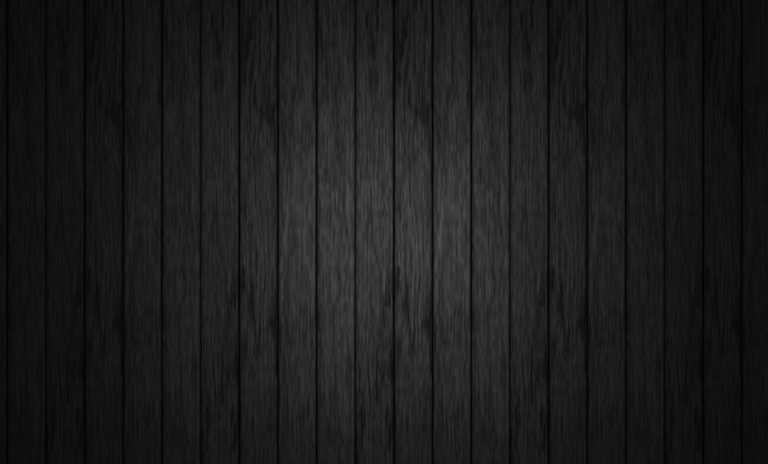
A Shadertoy shader for this texture:

```glsl
const float ASPECT = 1.655;
const float PLANK_WIDTH = 0.0833;
const float FIRST_EDGE = 0.0160;
const float PLANK_CYCLE = 4.0;
const float GROOVE_WIDTH = 0.0026;
const float SHADOW_WIDTH = 0.006;
const vec4 GROOVE_DEPTH = vec4(0.78, 0.58, 0.80, 0.76);
const vec4 PLANK_TONE = vec4(1.04, 0.98, 0.95, 1.04);
const vec4 FIGURE_AMOUNT = vec4(0.08, 0.10, 0.18, 0.10);
const vec4 FLECK_AMOUNT = vec4(0.14, 0.38, 0.34, 0.14);
const float FIBRE_AMOUNT = 0.34;
const float PORE_AMOUNT = 0.36;
const float BAND_AMOUNT = 0.24;
const vec2 GLOW_CENTER = vec2(0.508, 0.495);
const float GLOW_RADIUS = 0.50;
const float GLOW_LEVEL = 0.203;
const float AMBIENT_LEVEL = 0.037;

float hash(vec2 p) {
    vec3 q = fract(vec3(p.xyx) * 0.1031);
    q += dot(q, q.yzx + 33.33);
    return fract((q.x + q.y) * q.z);
}

float valueNoise(vec2 p) {
    vec2 cell = floor(p);
    vec2 f = fract(p);
    f = f * f * (3.0 - 2.0 * f);
    float low = mix(hash(cell), hash(cell + vec2(1, 0)), f.x);
    float high = mix(hash(cell + vec2(0, 1)), hash(cell + vec2(1, 1)), f.x);
    return mix(low, high, f.y);
}

float fbm(vec2 p) {
    float sum = 0.0;
    float amplitude = 0.5;
    for (int i = 0; i < 4; i++) {
        sum += amplitude * valueNoise(p);
        p = p * 2.03 + 17.1;
        amplitude *= 0.5;
    }
    return sum;
}

// Brightness multiplier of the wood at a point within one plank
float woodGrain(vec2 p, int kind) {
    vec2 q = p + vec2(float(kind) * 3.7 + 1.0, float(kind) * 5.3 + 2.0);
    q.x += 0.004 * (fbm(vec2(q.x * 18.0, q.y * 6.0)) - 0.5);

    // Fine fibres, short pores and slow tonal bands
    float fibres = valueNoise(q * vec2(270.0, 16.0)) - 0.5;
    float pores = valueNoise(q * vec2(300.0, 62.0) + 9.0) - 0.5;
    float bands = fbm(q * vec2(60.0, 2.2)) - 0.47;

    // Wavy growth rings
    float rings = sin(q.x * 620.0 + 30.0 * fbm(q * vec2(18.0, 4.0)));

    // Small dark flecks gathered in patches
    float patches = smoothstep(0.40, 0.65, valueNoise(q * vec2(26.0, 5.5) + 5.0));
    float fleckNoise = fbm(q * vec2(150.0, 20.0) + 31.0);
    float flecks = patches * smoothstep(0.46, 0.64, fleckNoise);

    float grain = 1.03 + FIBRE_AMOUNT * fibres + PORE_AMOUNT * pores;
    grain += BAND_AMOUNT * bands + 0.5 * FIGURE_AMOUNT[kind] * rings;
    return grain * (1.0 - FLECK_AMOUNT[kind] * flecks);
}

// Darkening around the joint at a signed distance from it
float grooveShade(float distanceToEdge, int edgeKind) {
    float d = abs(distanceToEdge);
    float core = exp(-pow(d / GROOVE_WIDTH, 2.0));
    float shadow = exp(-d / SHADOW_WIDTH);
    float bevelOffset = (distanceToEdge + 0.0065) / 0.002;
    float bevel = exp(-bevelOffset * bevelOffset);
    return (1.0 - GROOVE_DEPTH[edgeKind] * core) * (1.0 - 0.20 * shadow) + 0.07 * bevel;
}

void mainImage(out vec4 fragColor, in vec2 fragCoord) {
    vec2 uv = fragCoord / iResolution.xy;
    vec2 p = uv * vec2(ASPECT, 1.0);

    // Vertical planks, repeating in a short cycle
    float along = (p.x - FIRST_EDGE) / PLANK_WIDTH;
    float plank = floor(along);
    float local = along - plank;
    int kind = int(mod(plank, PLANK_CYCLE));
    float edge = floor(along + 0.5);
    int edgeKind = int(mod(edge, PLANK_CYCLE));
    float edgeDistance = (along - edge) * PLANK_WIDTH;

    float wood = woodGrain(vec2(local * PLANK_WIDTH, p.y), kind);
    wood *= PLANK_TONE[kind] * grooveShade(edgeDistance, edgeKind);

    // Central glow fading to dark borders
    float radius = length((uv - GLOW_CENTER) * vec2(ASPECT, 1.0));
    float glow = exp(-pow(radius / GLOW_RADIUS, 1.5));
    float light = AMBIENT_LEVEL + GLOW_LEVEL * glow;

    fragColor = vec4(vec3(clamp(light * wood, 0.0, 1.0)), 1.0);
}
```
